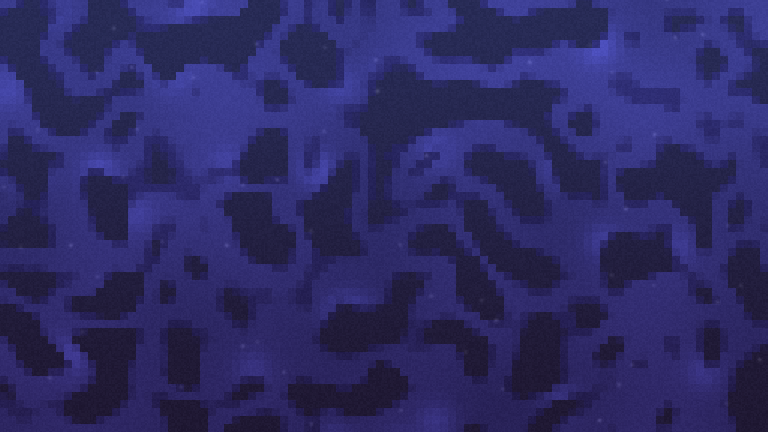
A Shadertoy shader for this texture:

```glsl
const float ROWS = 54.0;        // mosaic blocks per canvas height
const float GRAIN_ROWS = 288.0; // film grain cells per canvas height

float hash(vec2 p) {
    vec3 q = fract(p.xyx * vec3(0.1031, 0.1030, 0.0973));
    q += dot(q, q.yzx + 33.33);
    return fract((q.x + q.y) * q.z);
}

vec2 hash2(vec2 p) {
    return vec2(hash(p + 17.3), hash(p + 71.9));
}

float cornerSlope(vec2 corner, vec2 offset) {
    float angle = 6.2832 * hash(corner + 40.0);
    return dot(vec2(cos(angle), sin(angle)), offset);
}

float gradientNoise(vec2 p) {
    vec2 i = floor(p), f = fract(p);
    vec2 u = f * f * f * (f * (f * 6.0 - 15.0) + 10.0);
    vec2 e = vec2(1.0, 0.0);
    float low = mix(cornerSlope(i, f), cornerSlope(i + e, f - e), u.x);
    float high = mix(cornerSlope(i + e.yx, f - e.yx), cornerSlope(i + 1.0, f - 1.0), u.x);
    return mix(low, high, u.y);
}

// Snaps to block centres, with a blend of the given width between blocks
vec2 mosaic(vec2 p, float rows, float blend) {
    vec2 g = p * rows - 0.5;
    vec2 stepped = smoothstep(0.5 - blend, 0.5 + blend, fract(g));
    return (floor(g) + stepped + 0.5) / rows;
}

// Positive inside the veins, negative in the hollows
float veinField(vec2 p, float halfWidth) {
    vec2 warp = vec2(gradientNoise(p * 4.0 + 9.0), gradientNoise(p * 4.0 + 31.0));
    vec2 q = p + 0.05 * warp;
    float n = gradientNoise(q * 6.0) + 0.3 * gradientNoise(q * 12.0 + 5.0);
    return 1.0 - abs(n) / halfWidth;
}

// Soft round spots, one candidate per grid cell
float spots(vec2 p, float density, float radius, float chance) {
    vec2 cell = floor(p * density);
    float sum = 0.0;
    for (int y = -1; y <= 1; y++) {
        for (int x = -1; x <= 1; x++) {
            vec2 id = cell + vec2(x, y);
            vec2 d = p - (id + hash2(id)) / density;
            float strength = step(hash(id + 5.7), chance) * (0.4 + 0.6 * hash(id + 2.1));
            sum += strength * exp(-dot(d, d) / (radius * radius));
        }
    }
    return sum;
}

void mainImage(out vec4 fragColor, in vec2 fragCoord) {
    vec2 uv = fragCoord / iResolution.y;
    float blend = clamp(0.6 * ROWS / iResolution.y, 0.02, 0.5);
    vec2 block = mosaic(uv, ROWS, blend);
    float height = smoothstep(0.0, 1.0, uv.y);

    // Palette shifts from violet below to blue above
    vec3 hollow = mix(vec3(0.122, 0.095, 0.200), vec3(0.155, 0.168, 0.335), height);
    vec3 rim = mix(vec3(0.138, 0.112, 0.300), vec3(0.172, 0.172, 0.435), height);
    vec3 body = mix(vec3(0.172, 0.145, 0.375), vec3(0.230, 0.238, 0.560), height);

    // Veins with a darker rim
    float vein = veinField(block, 0.23);
    float inside = smoothstep(-0.06, 0.06, vein);
    vec3 color = mix(hollow, rim, inside);
    color = mix(color, body, smoothstep(0.14, 0.42, vein));

    // Uneven light and glowing knots
    float drift = gradientNoise(block * 3.0 + 60.0);
    color *= 1.0 + 0.22 * drift * inside;
    float glow = spots(block, 5.0, 0.042, 0.5) * smoothstep(0.0, 0.6, vein);
    color += vec3(0.085, 0.090, 0.220) * glow;

    // Faint dust and rare single pale blocks
    color += vec3(0.12, 0.12, 0.13) * spots(uv, 7.0, 0.005, 0.6);
    vec2 blockId = floor(uv * ROWS);
    float pale = step(0.9996, hash(blockId + 211.0));
    color = mix(color, vec3(0.48, 0.36, 0.52), 0.8 * pale);

    // Fine grain
    float grain = hash(floor(uv * GRAIN_ROWS) + 300.0) - 0.5;
    color += 0.03 * grain * vec3(0.9, 0.9, 1.2);

    fragColor = vec4(color, 1.0);
}
```
